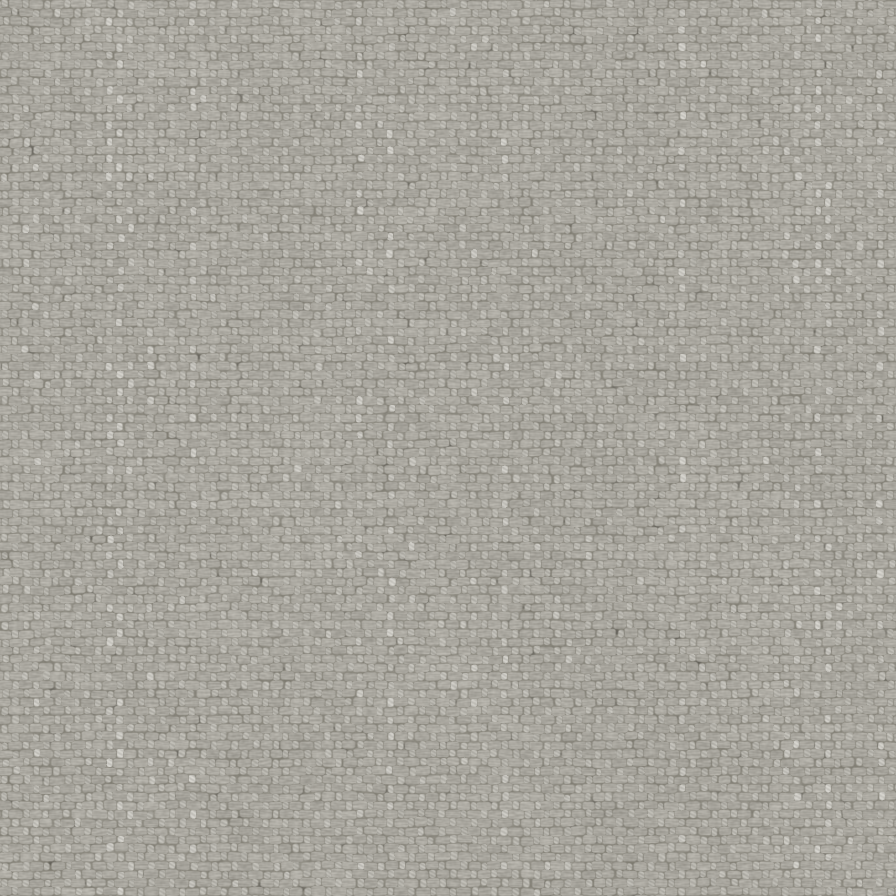
A Shadertoy shader for this texture:

```glsl
// Draws a grey linen plain weave with plump weft floats, small pale warps and slubs.

#define THREADS vec2(86.0, 104.0)     // warp columns and weft rows, both even
#define WEFT_HALF vec2(0.70, 0.53)    // half size of a weft float, in cells
#define WARP_HALF vec2(0.34, 0.50)    // half size of a warp float, in cells
#define ROUNDING 0.33
#define JITTER 0.17
#define WOBBLE 0.28
#define WEFT_COLOR vec3(0.668, 0.658, 0.627)
#define WARP_COLOR vec3(0.708, 0.700, 0.671)
#define PALE_COLOR vec3(0.785, 0.778, 0.754)
#define SEAM_COLOR vec3(0.525, 0.514, 0.475)
#define FLECK_COLOR vec3(0.390, 0.380, 0.350)

vec2 hash2(vec2 p) {
    vec3 q = fract(p.xyx * vec3(0.1031, 0.1030, 0.0973));
    q += dot(q, q.yzx + 33.33);
    return fract((q.xx + q.yz) * q.zy);
}

float cornerSlope(vec2 cell, vec2 offset, vec2 period) {
    float angle = 6.2832 * hash2(mod(cell, period) + 7.0).x;
    return dot(vec2(cos(angle), sin(angle)), offset);
}

// Gradient noise that tiles over the unit square; period is its cell count
float gradientNoise(vec2 uv, vec2 period) {
    vec2 p = uv * period, cell = floor(p), f = p - cell;
    vec2 u = f * f * f * (f * (f * 6.0 - 15.0) + 10.0);
    vec2 e = vec2(1.0, 0.0);
    float low = mix(cornerSlope(cell, f, period),
                    cornerSlope(cell + e, f - e, period), u.x);
    float high = mix(cornerSlope(cell + e.yx, f - e.yx, period),
                     cornerSlope(cell + 1.0, f - 1.0, period), u.x);
    return mix(low, high, u.y);
}

float roundedBox(vec2 p, vec2 halfSize, float radius) {
    vec2 q = abs(p) - halfSize + radius;
    return length(max(q, 0.0)) + min(max(q.x, q.y), 0.0) - radius;
}

// Colour of one float: id is its wrapped cell, d the offset from its centre
vec3 threadColor(vec2 id, vec2 d, bool weftOver, vec2 uv) {
    vec2 random = hash2(id + 211.0);
    if (weftOver) {
        float fibre = gradientNoise(uv, THREADS * vec2(1.0, 4.0));
        return WEFT_COLOR + 0.035 * (random.x - 0.5) + 0.085 * fibre;
    }
    // Twisted strands, with pale slubs gathered along some columns
    float twist = sin(13.0 * d.y + 9.0 * d.x + 6.2832 * random.x);
    float column = smoothstep(0.75, 1.0, hash2(vec2(id.x, 417.0)).x);
    float along = gradientNoise(uv, vec2(THREADS.x, 14.0));
    float pale = smoothstep(0.80, 1.25, random.y + 0.45 * column + 0.3 * along);
    return mix(WARP_COLOR, PALE_COLOR, pale) + 0.035 * twist
         + 0.04 * (random.x - 0.5);
}

void mainImage(out vec4 fragColor, in vec2 fragCoord) {
    vec2 uv = fragCoord / iResolution.xy;
    float pixel = THREADS.y / iResolution.y;

    // Uneven yarn tension
    vec2 bend = vec2(gradientNoise(uv, vec2(26.0, 18.0)),
                     gradientNoise(uv + 0.37, vec2(20.0, 34.0)));
    vec2 p = uv * THREADS + WOBBLE * bend;

    // Topmost float among the neighbouring crossings
    float nearest = 10.0;
    vec2 topId = vec2(0.0), topOffset = vec2(0.0);
    bool topIsWeft = false;
    for (int y = -1; y <= 1; y++) {
        for (int x = -1; x <= 1; x++) {
            vec2 cell = floor(p) + vec2(x, y);
            vec2 id = mod(cell, THREADS);
            bool weftOver = mod(id.x + id.y, 2.0) < 0.5;
            vec2 size = (weftOver ? WEFT_HALF : WARP_HALF)
                      * (0.91 + 0.18 * hash2(id + 31.0));
            vec2 d = p - cell - 0.5 - JITTER * (hash2(id + 103.0) - 0.5);
            float dist = roundedBox(d, size, ROUNDING);
            if (dist < nearest) {
                nearest = dist;
                topId = id;
                topOffset = d;
                topIsWeft = weftOver;
            }
        }
    }
    vec3 color = threadColor(topId, topOffset, topIsWeft, uv);

    // Seams between floats, with scattered dark flecks along the rows
    float seam = smoothstep(-0.12 - 0.25 * pixel, 0.05 + 0.2 * pixel, nearest);
    float fleck = smoothstep(0.28, 0.58, gradientNoise(uv, THREADS * vec2(0.5, 1.0)));
    float depth = 0.85 + 0.5 * gradientNoise(uv + 0.19, THREADS * 0.5);
    color = mix(color, mix(SEAM_COLOR, FLECK_COLOR, fleck), seam * depth);

    // Broad shading, faint row bands and fine fuzz
    color += 0.014 * gradientNoise(uv, vec2(5.0, 4.0));
    color += 0.014 * gradientNoise(uv, vec2(7.0, 46.0));
    color += 0.035 * gradientNoise(uv + 0.61, THREADS * 3.0);
    fragColor = vec4(clamp(color, 0.0, 1.0), 1.0);
}
```
